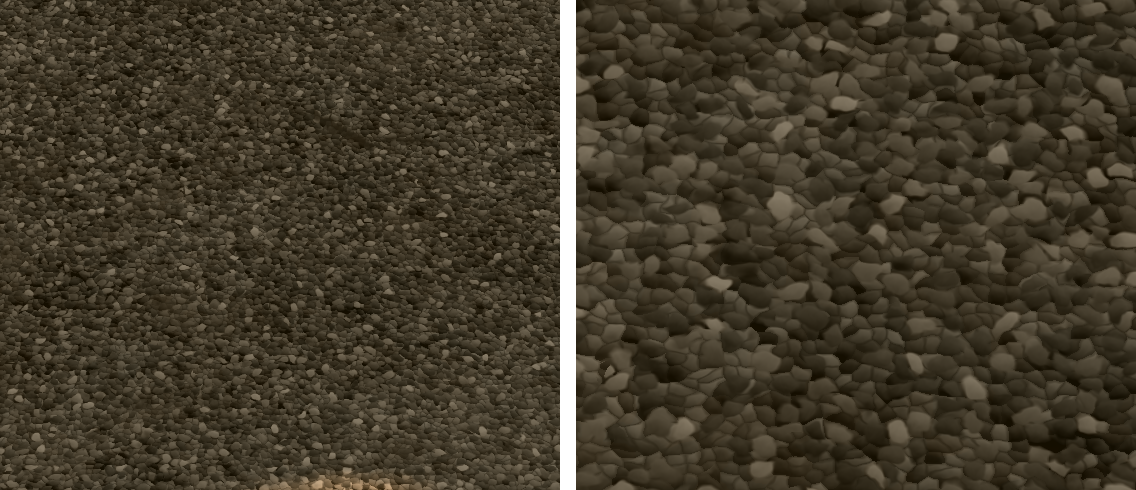
Left: the whole. Right: its middle third, enlarged.
Write a Shadertoy shader that draws this texture.

```glsl
// Dim, earthy gravel seen at a slant, with twigs and a warm glint at the lower edge.
#define GRAINS 47.0
#define FLATTEN 1.25
#define RECEDE 0.35
#define FINE_SCALE 1.6
#define STONE_SHARE 0.62
#define RELIEF 0.38
#define SOFTNESS 0.34
#define CONTRAST 1.32
#define BRIGHTNESS 0.385
#define EARTH vec3(0.140, 0.112, 0.055)
#define PALE vec3(0.440, 0.402, 0.330)
#define GLINT vec3(1.75, 1.60, 1.50)

vec3 hash3(vec2 cell) {
    vec3 q = fract(cell.xyx * vec3(0.1031, 0.1030, 0.0973));
    q += dot(q, q.yxz + 33.33);
    return fract((q.xxy + q.yzz) * q.zyx);
}

// Layered sines, roughly -1 to 1.
float drift(vec2 p) {
    float sum = 0.0, gain = 0.5;
    for (int i = 0; i < 4; i++) {
        sum += gain * sin(p.x + 1.7 * sin(p.y)) * cos(p.y - 1.3 * sin(p.x * 0.8));
        p = mat2(1.5, 1.1, -1.1, 1.5) * p + 2.3;
        gain *= 0.6;
    }
    return sum;
}

// Cellular grains: x nearest distance, y gap to the next grain, z slope light, w identity.
vec4 grains(vec2 p) {
    vec2 base = floor(p);
    float near = 9.0, next = 9.0, light = 0.0, id = 0.0;
    for (int j = -1; j <= 1; j++)
    for (int i = -1; i <= 1; i++) {
        vec2 cell = base + vec2(i, j);
        vec3 h = hash3(cell);
        vec2 offset = p - cell - 0.1 - 0.8 * h.xy;
        float angle = 2.4 * (h.z - 0.6);
        float c = cos(angle), s = sin(angle);
        vec2 turned = mat2(c, -s, s, c) * offset;
        float d = length(turned * vec2(0.88, 1.25));
        if (d < near) {
            next = near;
            near = d;
            light = dot(offset, vec2(0.35, 0.94));
            id = hash3(cell + 71.0).x;
        } else next = min(next, d);
    }
    return vec4(near, next - near, light, id);
}

float segment(vec2 p, vec2 a, vec2 b) {
    vec2 ab = b - a;
    return length(p - a - ab * clamp(dot(p - a, ab) / dot(ab, ab), 0.0, 1.0));
}

void mainImage(out vec4 fragColor, in vec2 fragCoord) {
    vec2 uv = fragCoord / iResolution.y;
    float middle = 0.5 * iResolution.x / iResolution.y;

    // Ground plane: grains shrink towards the top.
    vec2 ground = vec2((uv.x - middle) * (1.0 + RECEDE * uv.y),
                       FLATTEN * (uv.y + 0.5 * RECEDE * uv.y * uv.y));
    vec2 p = GRAINS * ground + 100.0;
    p += 0.25 * vec2(drift(p * 1.1), drift(p.yx * 1.1 + 5.0));

    // Fine grit below, its gaps only partly dark.
    vec4 grit = grains(p * FINE_SCALE + 37.0);
    float gritTone = 0.04 + 0.55 * grit.w + RELIEF * grit.z;
    float tone = mix(0.5 * gritTone + 0.04, gritTone, smoothstep(0.0, SOFTNESS, grit.y));

    // Larger stones on top, thinned out over patches of bare soil.
    vec4 stone = grains(p);
    float patches = drift(ground * vec2(7.0, 10.0) + 2.0);
    float bare = smoothstep(0.25, 0.75, patches);
    float pick = fract(stone.w * 17.31);
    float present = step(pick, STONE_SHARE - 0.35 * bare);
    float body = smoothstep(0.02, SOFTNESS, stone.y) * (1.0 - smoothstep(0.42, 0.66, stone.x));
    float stoneTone = 0.16 + 0.58 * pow(stone.w, 1.6) + 0.15 * pow(stone.w, 8.0) + RELIEF * stone.z;
    tone = mix(tone, 0.29, 0.45 * bare);
    tone = mix(tone, stoneTone, present * body);

    // Shaded hollows, broad unevenness and worn surfaces.
    float hollow = drift(ground * vec2(24.0, 32.0));
    tone -= 0.20 * smoothstep(0.25, 0.75, hollow);
    tone += 0.09 * drift(ground * 5.0 + 9.0) + 0.06 * drift(p * 2.6);
    tone += 0.08 * (1.0 - smoothstep(0.0, 0.4, uv.y));
    tone = BRIGHTNESS + CONTRAST * (tone - 0.32);

    // Half-buried twigs.
    vec2 bent = uv + 0.006 * drift(uv * 60.0);
    float twig = min(segment(bent, vec2(0.64, 0.765), vec2(0.755, 0.70)),
                     segment(bent, vec2(0.79, 0.717), vec2(0.88, 0.710)) + 0.003);
    tone = mix(tone, 0.02, 0.8 * (1.0 - smoothstep(0.002, 0.012, twig)));

    // Earth colours with a slight warm to green drift.
    vec3 color = mix(EARTH, PALE, clamp(tone, -0.2, 1.25));
    color += vec3(0.008, 0.0, -0.006) * (stone.w - 0.5 + 0.5 * patches);

    // Warm light touching the lower edge.
    float glow = length((uv - vec2(0.70, -0.015)) / vec2(0.24, 0.055));
    color *= mix(vec3(1.0), GLINT, 1.0 - smoothstep(0.3, 1.1, glow + 0.2 * hollow));

    fragColor = vec4(clamp(color, 0.0, 1.0), 1.0);
}
```
